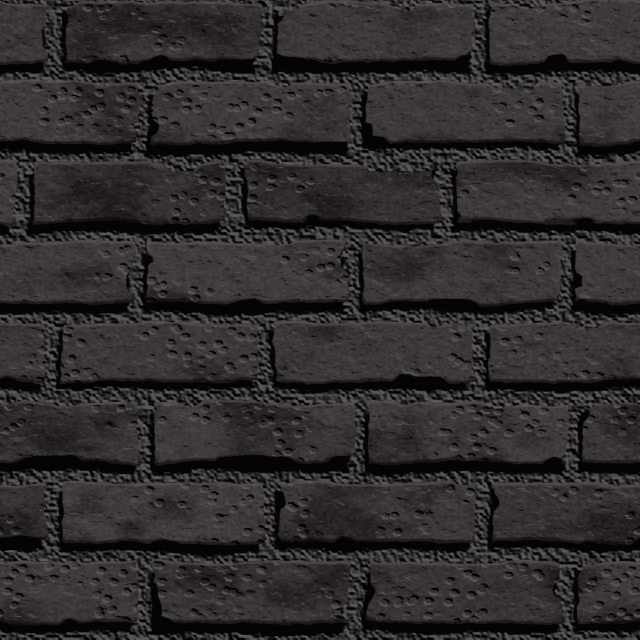
Write a WebGL 1 fragment shader that draws this texture.

```glsl
precision highp float;
// Weathered charcoal brick wall: eight staggered courses, three bricks each, lit from the upper right.

uniform vec2 u_resolution;

const float TAU = 6.28319;
const vec2 GRID = vec2(3.0, 8.0);             // bricks across, courses down
const vec2 BRICK_HALF = vec2(0.153, 0.0475);  // half size of a brick face
const vec2 LIGHT_STEP = vec2(0.0012, 0.0020); // relief sampling step towards the light
const vec3 SOOT = vec3(0.015, 0.014, 0.015);
const vec3 BRICK_DARK = vec3(0.14, 0.12, 0.12);
const vec3 BRICK_MID = vec3(0.225, 0.205, 0.212);
const vec3 DUST = vec3(0.35, 0.34, 0.35);

float hash(vec2 p) {
  vec3 q = fract(p.xyx * 0.1031);
  q += dot(q, q.yzx + 33.33);
  return fract((q.x + q.y) * q.z);
}

// Value noise that wraps over the canvas
float noise(vec2 uv, vec2 cells) {
  vec2 p = uv * cells, i = floor(p), f = fract(p);
  f = f * f * (3.0 - 2.0 * f);
  vec2 a = mod(i, cells), b = mod(i + 1.0, cells);
  return mix(mix(hash(a), hash(vec2(b.x, a.y)), f.x),
             mix(hash(vec2(a.x, b.y)), hash(b), f.x), f.y);
}

float layeredNoise(vec2 uv, vec2 cells) {
  float sum = 0.0, weight = 0.4;
  for (int k = 0; k < 4; k++) {
    sum += weight * noise(uv, cells);
    cells *= 2.0;
    weight *= 0.62;
  }
  return sum;
}

// Distance to the nearest scattered point, in cells
float cellular(vec2 uv, vec2 cells) {
  vec2 p = uv * cells, i = floor(p);
  float nearest = 2.0;
  for (int y = -1; y <= 1; y++) {
    for (int x = -1; x <= 1; x++) {
      vec2 c = i + vec2(float(x), float(y)), id = mod(c, cells);
      vec2 seed = c + vec2(hash(id + 17.0), hash(id + 71.0));
      nearest = min(nearest, length(seed - p));
    }
  }
  return nearest;
}

float boxDistance(vec2 p, vec2 halfSize) {
  vec2 q = abs(p) - halfSize;
  return length(max(q, 0.0)) + min(max(q.x, q.y), 0.0);
}

float coverage(float d, float soft) {
  return 1.0 - smoothstep(-soft, soft, d);
}

// Height of a brick face: rough skin, flaked crust and clustered pits
float brickRelief(vec2 uv) {
  float rough = layeredNoise(uv, vec2(38.0, 58.0));
  float crust = smoothstep(0.50, 0.58, layeredNoise(uv + 0.37, vec2(15.0, 26.0)));
  float cluster = smoothstep(0.52, 0.75, noise(uv, vec2(11.0, 17.0)));
  float pit = 1.0 - smoothstep(0.12, 0.34, cellular(uv, vec2(36.0, 48.0)));
  return rough + 0.10 * crust - 0.45 * pit * cluster;
}

float mortarRelief(vec2 uv) {
  return 0.65 * noise(uv, vec2(190.0, 210.0)) + 0.35 * noise(uv, vec2(95.0, 110.0));
}

// Joint offset of a course, as a fraction of a brick
float courseShift(float row) {
  float third = 1.0 - step(0.5, abs(row - 2.0));
  return 0.27 + 0.41 * mod(row, 2.0) - 0.15 * third + 0.04 * (hash(vec2(row, 5.0)) - 0.5);
}

void main() {
  vec2 uv = gl_FragCoord.xy / u_resolution;
  float pixel = 1.0 / min(u_resolution.x, u_resolution.y);

  // Courses wander slightly
  vec2 bent = uv + 0.0018 * vec2(sin(TAU * (2.0 * uv.x + 5.0 * uv.y)),
                                 sin(TAU * (3.0 * uv.x + 2.0 * uv.y)) + sin(TAU * (5.0 * uv.x - 3.0 * uv.y)));

  // Brick cell, counted from the top
  float down = (1.0 - bent.y) * GRID.y;
  float row = mod(floor(down), GRID.y);
  float across = bent.x * GRID.x - courseShift(row);
  vec2 id = vec2(mod(floor(across), GRID.x), row) + 3.0;
  vec2 local = vec2(fract(across) - 0.5, 0.405 - fract(down)) / GRID;
  float vary = hash(id), lean = hash(id + 29.0) - 0.5;
  local.y += local.x * lean * 0.016;
  vec2 halfSize = BRICK_HALF + vec2(0.007, 0.003) * (vec2(vary, hash(id + 11.0)) - 0.5);

  // Ragged, chipped outline and its shadow
  float ragged = (layeredNoise(uv, vec2(26.0, 30.0)) - 0.43) * 0.012;
  float chip = 0.011 * smoothstep(0.68, 0.92, noise(uv + 0.13, vec2(21.0, 29.0)));
  float face = boxDistance(local, halfSize - 0.003) - 0.003 + ragged + chip;
  vec2 shadowOffset = vec2(0.007, mix(0.011, 0.019, hash(id + 43.0)));
  float grit = mortarRelief(uv);
  float shadow = boxDistance(local + shadowOffset, halfSize) + ragged * 0.8 + (grit - 0.5) * 0.008;

  // Sandy mortar
  float gritLight = grit - mortarRelief(uv + LIGHT_STEP);
  vec3 mortar = mix(SOOT, DUST, smoothstep(-0.24, 0.20, gritLight));
  mortar = mix(mortar, SOOT, coverage(shadow, 0.0012 + pixel));

  // Worn brick face
  float slope = brickRelief(uv) - brickRelief(uv + LIGHT_STEP);
  float stain = layeredNoise(uv + 0.61, vec2(8.0, 14.0));
  vec3 brick = mix(BRICK_DARK, BRICK_MID, smoothstep(0.22, 0.52, stain)) * mix(0.92, 1.14, vary);
  brick += 0.06 * (noise(uv, vec2(240.0, 320.0)) - 0.5);
  brick = mix(brick, DUST, smoothstep(0.02, 0.22, slope) * 0.85);
  brick = mix(brick, SOOT, smoothstep(0.03, 0.24, -slope) * 0.95);

  // Pale upper arris, dim lower edge
  float edge = 1.0 - smoothstep(0.0005, 0.004, abs(face + 0.002));
  float level = local.y / halfSize.y;
  brick = mix(brick, DUST, edge * 0.6 * smoothstep(0.75, 0.95, level));
  brick *= 1.0 - 0.5 * edge * smoothstep(0.7, 0.95, -level);

  gl_FragColor = vec4(mix(mortar, brick, coverage(face, pixel)), 1.0);
}
```
